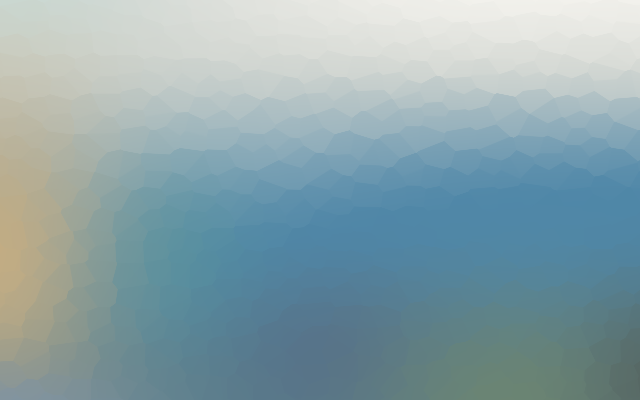
Write a Shadertoy shader that draws this background.

```glsl
#define CELLS vec2(17.0, 21.0)
#define JITTER 0.85
#define FACET 0.62
#define EDGE_SHARPNESS 70.0
#define SEA vec3(0.31, 0.53, 0.66)
#define MIST vec3(0.80, 0.82, 0.80)
#define WHITE vec3(0.955, 0.95, 0.93)
#define SAND vec3(0.76, 0.675, 0.515)
#define TEAL vec3(0.33, 0.57, 0.62)
#define SLATE vec3(0.33, 0.43, 0.54)
#define OLIVE vec3(0.42, 0.52, 0.45)
#define SHADE vec3(0.33, 0.38, 0.36)

vec2 hash2(vec2 p) {
    vec2 q = vec2(dot(p, vec2(127.1, 311.7)), dot(p, vec2(269.5, 183.3)));
    return fract(sin(q) * 43758.5453);
}

// Elliptical Gaussian falloff
float glow(vec2 uv, vec2 center, vec2 radius) {
    vec2 d = (uv - center) / radius;
    return exp(-dot(d, d));
}

// Smooth colour field over the unit canvas
vec3 backdrop(vec2 uv) {
    // Sea rising into mist and white light
    float left = 1.0 - uv.x;
    float mistStart = 0.5 - 0.4 * left * left;
    float mistEnd = mix(0.90, 0.86, uv.x);
    vec3 color = mix(SEA, MIST, smoothstep(mistStart, mistEnd, uv.y));
    float light = smoothstep(0.72, 1.05, uv.y) * smoothstep(-0.1, 0.8, uv.x);
    color = mix(color, WHITE, light);
    color = mix(color, vec3(0.79, 0.87, 0.86), 0.8 * glow(uv, vec2(0.0, 1.05), vec2(0.2, 0.18)));

    // Muted floor and cool glows
    color = mix(color, vec3(0.36, 0.49, 0.53), 0.9 * (1.0 - smoothstep(0.0, 0.42, uv.y)));
    color = mix(color, TEAL, 0.7 * glow(uv, vec2(0.26, 0.36), vec2(0.13, 0.22)));
    color = mix(color, SLATE, 0.8 * glow(uv, vec2(0.52, 0.10), vec2(0.16, 0.20)));

    // Warm side and dark corner
    color = mix(color, OLIVE, glow(uv, vec2(0.81, -0.02), vec2(0.22, 0.25)));
    color = mix(color, SHADE, 0.8 * glow(uv, vec2(1.03, 0.04), vec2(0.11, 0.22)));
    color = mix(color, SAND, glow(uv, vec2(-0.01, 0.36), vec2(0.175, 0.42)));
    return mix(color, vec3(0.50, 0.58, 0.65), 0.85 * glow(uv, vec2(0.0, -0.04), vec2(0.22, 0.12)));
}

// Centre of the nearest cell, blended softly at the borders
vec2 cellCenter(vec2 p) {
    vec2 grid = p * CELLS;
    vec2 base = floor(grid);
    vec2 sum = vec2(0.0);
    float total = 0.0;
    for (int y = -1; y <= 1; y++) {
        for (int x = -1; x <= 1; x++) {
            vec2 id = base + vec2(x, y);
            vec2 site = id + 0.5 + JITTER * (hash2(id) - 0.5);
            vec2 d = site - grid;
            float weight = exp(-EDGE_SHARPNESS * dot(d, d));
            sum += weight * site;
            total += weight;
        }
    }
    return sum / (total * CELLS);
}

void mainImage(out vec4 fragColor, in vec2 fragCoord) {
    vec2 p = fragCoord / iResolution.y;
    vec2 aspect = vec2(iResolution.x / iResolution.y, 1.0);
    vec2 faceted = mix(p, cellCenter(p), FACET);
    fragColor = vec4(backdrop(faceted / aspect), 1.0);
}
```
